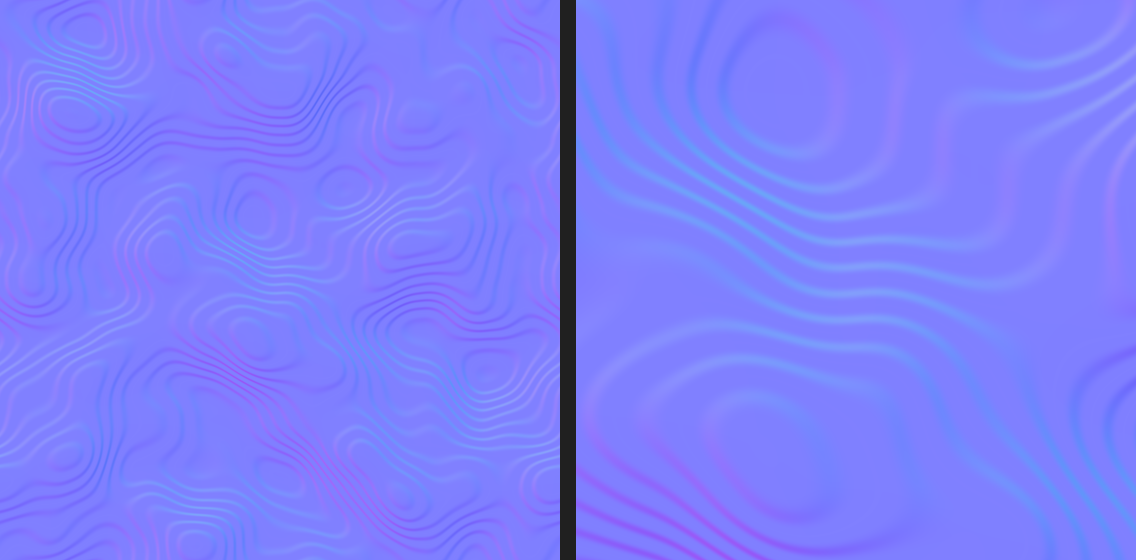
Left: the whole. Right: its middle third, enlarged.
This texture map is drawn by a Shadertoy shader. Its source:

```glsl
// Tangent-space normal map of softly terraced, seamlessly tiling noise hills.

const float TERRACES = 9.0;        // height steps per unit of noise
const float EDGE_SHARPNESS = 3.0;  // higher gives narrower terrace edges
const float RELIEF = 0.034;        // tilt per unit of slope

// Integer hash of a lattice cell, returns two values in 0..1
vec2 hash2(uvec2 cell) {
    uvec2 v = cell * 1664525u + 1013904223u;
    v.x += v.y * 1664525u;
    v.y += v.x * 1664525u;
    v ^= v >> 16u;
    v.x += v.y * 1664525u;
    v.y += v.x * 1664525u;
    v ^= v >> 16u;
    return vec2(v & 0xffffu) / 65535.0;
}

// Unit gradient at a lattice point, wrapped to the given period
vec2 latticeGradient(vec2 point, float period, uint seed) {
    vec2 wrapped = mod(point, period);
    vec2 direction = hash2(uvec2(wrapped + 0.5) + seed) * 2.0 - 1.0;
    return normalize(direction + 1e-4);
}

// Periodic gradient noise: x is the value, yz its derivative
vec3 gradientNoise(vec2 p, float period, uint seed) {
    vec2 cell = floor(p);
    vec2 f = p - cell;
    vec2 u = f * f * f * (f * (f * 6.0 - 15.0) + 10.0);
    vec2 du = 30.0 * f * f * (f * (f - 2.0) + 1.0);

    vec2 ga = latticeGradient(cell, period, seed);
    vec2 gb = latticeGradient(cell + vec2(1, 0), period, seed);
    vec2 gc = latticeGradient(cell + vec2(0, 1), period, seed);
    vec2 gd = latticeGradient(cell + vec2(1, 1), period, seed);

    float va = dot(ga, f);
    float vb = dot(gb, f - vec2(1, 0));
    float vc = dot(gc, f - vec2(0, 1));
    float vd = dot(gd, f - vec2(1, 1));
    float twist = va - vb - vc + vd;

    float value = va + u.x * (vb - va) + u.y * (vc - va) + u.x * u.y * twist;
    vec2 slope = ga + u.x * (gb - ga) + u.y * (gc - ga)
               + u.x * u.y * (ga - gb - gc + gd)
               + du * (u.yx * twist + vec2(vb, vc) - va);
    return vec3(value, slope);
}

// Broad hills plus a finer octave, with slope in canvas units
vec3 terrain(vec2 uv, float frequency, float gain) {
    vec3 sum = vec3(0.0);
    float amplitude = 1.0;
    for (uint octave = 0u; octave < 2u; octave++) {
        vec3 n = gradientNoise(uv * frequency, frequency, 37u + octave * 101u);
        sum += amplitude * vec3(n.x, n.yz * frequency);
        frequency *= 2.0;
        amplitude *= gain;
    }
    return sum;
}

// Steepness of the terrace profile: 1 on an edge, 0 on a flat step
float terraceEdge(float height, float steps, float sharpness) {
    float wave = 0.5 - 0.5 * cos(6.28319 * height * steps);
    return pow(max(wave, 0.0), sharpness);
}

void mainImage(out vec4 fragColor, in vec2 fragCoord) {
    vec2 uv = fragCoord / iResolution.xy;
    vec3 ground = terrain(uv, 4.0, 0.4);

    // Only terrace edges tilt the surface; green points down the canvas
    vec2 tilt = ground.yz * RELIEF * terraceEdge(ground.x, TERRACES, EDGE_SHARPNESS);
    vec3 normal = normalize(vec3(-tilt.x, tilt.y, 1.0));

    fragColor = vec4(0.5 + 0.5 * normal, 1.0);
}
```
